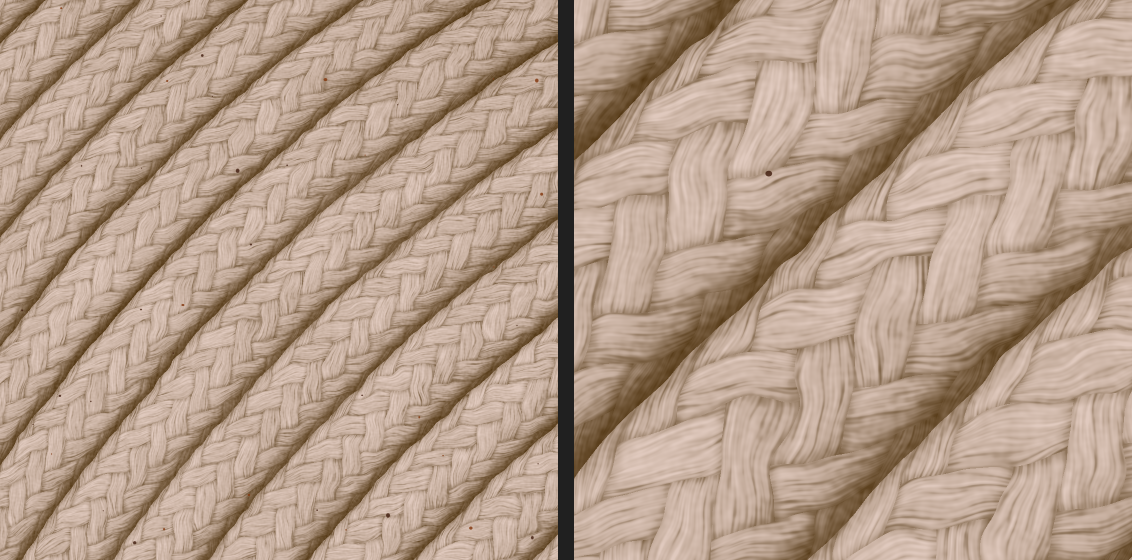
Left, the full canvas; right, a detail of the centre.
A Shadertoy shader for this texture:

```glsl
const vec3 SHADOW = vec3(0.30, 0.19, 0.045);
const vec3 COTTON = vec3(0.85, 0.76, 0.71);
const vec3 SEED = vec3(0.27, 0.13, 0.07);

vec2 hash2(vec2 p) {
    vec3 q = fract(p.xyx * vec3(0.1031, 0.1030, 0.0973));
    q += dot(q, q.yzx + 33.33);
    return fract((q.xx + q.yz) * q.zy);
}

float gradientNoise(vec2 p) {
    vec2 i = floor(p), f = p - i;
    vec2 s = f * f * f * (f * (f * 6.0 - 15.0) + 10.0);
    vec2 e = vec2(0.0, 1.0);
    float a = dot(hash2(i) * 2.0 - 1.0, f);
    float b = dot(hash2(i + e.yx) * 2.0 - 1.0, f - e.yx);
    float c = dot(hash2(i + e.xy) * 2.0 - 1.0, f - e.xy);
    float d = dot(hash2(i + e.yy) * 2.0 - 1.0, f - e.yy);
    return mix(mix(a, b, s.x), mix(c, d, s.x), s.y);
}

// Brightness of the 2/2 twill braid; strand.x runs flat, strand.y upright
float braid(vec2 strand, float rope) {
    vec2 cell = floor(strand), f = strand - cell;
    bool flatOnTop = mod(cell.x - cell.y, 4.0) < 2.0;
    float along = flatOnTop ? mod(strand.x - cell.y, 4.0)
                            : mod(strand.y - cell.x + 3.0, 4.0);
    float across = flatOnTop ? f.y : f.x;
    vec2 id = flatOnTop ? vec2(cell.y, floor((strand.x - cell.y) / 4.0))
                        : vec2(cell.x + 71.0, floor((strand.y - cell.x + 3.0) / 4.0));
    vec2 seed = hash2(id + rope * 17.0 + 200.0);

    // Yarns gather toward both ends of a float
    float arch = (along - 1.0) * (along - 1.0);
    float yarn = (across - 0.5) * (1.0 + 0.3 * arch) + (seed.x - 0.5) * 0.2 * along;
    vec2 offset = floor(seed * 90.0) + 100.0;
    float fibre = gradientNoise(vec2(along * 0.8, yarn * 8.0) + offset) * 0.36
                + gradientNoise(vec2(along * 1.6, yarn * 15.0) + offset) * 0.42;
    fibre -= 0.5 * max(-fibre - 0.05, 0.0);

    float side = smoothstep(-0.03, 0.14, min(across, 1.0 - across));
    float end = smoothstep(-0.05, 0.26, min(along, 2.0 - along));
    float tilt = (across - 0.5) * (flatOnTop ? 0.16 : -0.16);
    float shade = mix(0.68, 1.0, side) * mix(0.66, 1.0, end);
    return shade * (1.0 + fibre + tilt + (seed.y - 0.5) * 0.14);
}

vec3 ropes(vec2 p) {
    // Bowed diagonal frame: t along the ropes, c across them
    float t = p.x + p.y - 1.0;
    float c = p.x + 1.0 - p.y - 0.123 * t * t - 0.02 * t;
    c += 0.010 * gradientNoise(p * 6.0 + 40.0);

    // Ropes widen slowly toward the lower right
    float k = (sqrt(0.0256 + 0.0108 * (c - 0.08)) - 0.16) / 0.0054;
    k += 0.04 * gradientNoise(p * 38.0 + 10.0);
    float rope = floor(k);
    float h = (k - rope) * 2.0 - 1.0;
    vec2 seed = hash2(vec2(rope + 20.0, 7.0));

    // Wrap the braid round the cylinder
    float arc = asin(0.92 * h) * 0.0707;
    float axis = t * 0.707 / 0.0293 + seed.x * 2.0;
    float turn = arc / 0.0205 + 2.3 + (seed.y - 0.5) * 0.9;
    vec2 strand = 0.5 * vec2(axis + turn, axis - turn);
    strand += 0.34 * vec2(gradientNoise(p * 22.0 + 60.0), gradientNoise(p * 22.0 + 130.0));

    // Light from the upper left, deep shade in the grooves
    float depth = 0.76 + 0.35 * gradientNoise(p * 2.5 + 15.0);
    float form = mix(0.55, 1.0, smoothstep(-1.06, -0.80, h))
               * (1.0 - 0.34 * smoothstep(0.05, 0.9, h))
               * (1.0 - depth * smoothstep(0.62, 1.04, h));
    float tone = 1.04 * form * braid(strand, rope);
    tone *= 1.0 + 0.12 * gradientNoise(p * 5.0 + 80.0)
          - 0.13 * smoothstep(0.55, 1.4, p.y + 0.4 * abs(t));

    // Stray fuzz, then a soft shoulder for the highlights
    tone += 0.15 * gradientNoise(p * vec2(190.0, 230.0) + 30.0);
    tone -= 0.55 * max(tone - 0.84, 0.0);
    return mix(SHADOW, COTTON, clamp(tone, -0.1, 1.05));
}

// Sparse plant specks, one at most per grid cell
vec3 addSpecks(vec3 colour, vec2 p, float pixel) {
    vec2 cell = floor(p * 15.0);
    vec2 spot = hash2(cell + 50.0), kind = hash2(cell + 90.0);
    vec2 d = p - (cell + 0.1 + 0.8 * spot) / 15.0;
    d *= vec2(1.0, 0.7 + 0.6 * spot.x);
    float radius = mix(0.0009, 0.0036, kind.y * kind.y * kind.y);
    float mask = step(kind.x, 0.17) * (1.0 - smoothstep(radius - pixel, radius + pixel, length(d)));
    return mix(colour, SEED + vec3(0.25, 0.1, 0.0) * step(0.8, spot.y), 0.85 * mask);
}

void mainImage(out vec4 fragColor, in vec2 fragCoord) {
    vec3 colour = vec3(0.0);
    for (int i = 0; i < 4; i++) {
        vec2 shift = vec2(i % 2, i / 2) * 0.5 - 0.25;
        colour += 0.25 * ropes((fragCoord + shift) / iResolution.y);
    }
    colour = addSpecks(colour, fragCoord / iResolution.y, 0.7 / iResolution.y);
    fragColor = vec4(colour, 1.0);
}
```
